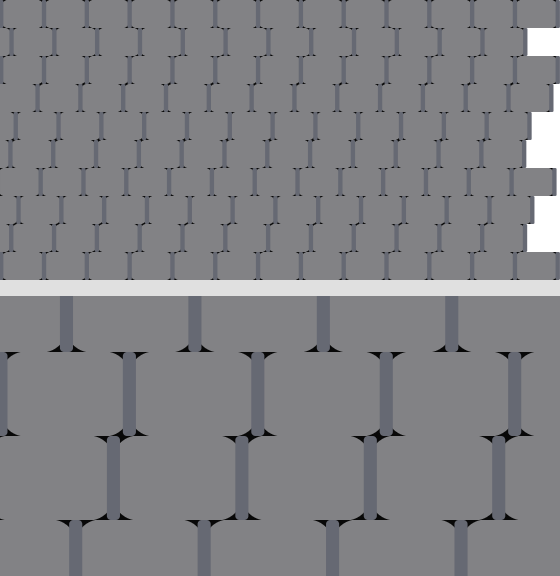
Top, the full canvas; bottom, a detail of the centre.
Give the GLSL for this pattern, as a Shadertoy shader.

```glsl
// Ten courses of grey rounded blocks, each course slid sideways by its own amount.
// A slate strip covers every joint; dark ground shows at the rounded corners,
// and each course stops at its last strip, leaving a ragged white right edge.

// Signed distance to a box with rounded corners
float roundedBox(vec2 p, vec2 halfSize, float radius) {
    vec2 q = abs(p) - halfSize + radius;
    return length(max(q, 0.0)) + min(max(q.x, q.y), 0.0) - radius;
}

// Position of the last joint in each course, top to bottom, in canvas heights
float lastJoint(int course) {
    float ends[10] = float[10](1.992, 1.876, 1.992, 1.969, 1.891,
                               1.872, 1.980, 1.901, 1.875, 1.992);
    return ends[clamp(course, 0, 9)];
}

void mainImage(out vec4 fragColor, in vec2 fragCoord) {
    float pixel = 1.0 / iResolution.y;
    vec2 uv = fragCoord * pixel;

    // Course and nearest joint; no joints lie beyond the last one
    float level = (1.0 - uv.y) * 10.0;
    float fromEnd = uv.x - lastJoint(int(floor(level)));
    float pitch = 0.1529;
    float joint = min(round(fromEnd / pitch), 0.0);
    vec2 p = vec2(fromEnd - joint * pitch, (fract(level) - 0.5) * 0.1);

    // Blocks meet at the joint; the one-sided ramp keeps course seams invisible
    float radius = 0.0295;
    vec2 corner = max(vec2(radius - abs(p.x), abs(p.y) - 0.05 + radius), 0.0);
    float block = 1.0 - clamp((length(corner) - radius) / pixel, 0.0, 1.0);
    vec3 color = mix(vec3(0.03), vec3(0.51, 0.51, 0.52), block);

    // White beyond the end of the course
    color = mix(color, vec3(1.0), clamp(0.5 + fromEnd / pixel, 0.0, 1.0));

    // Strip over the joint
    float strip = roundedBox(p, vec2(0.0078, 0.05), 0.005);
    color = mix(color, vec3(0.40, 0.41, 0.45), clamp(0.5 - strip / pixel, 0.0, 1.0));

    fragColor = vec4(color, 1.0);
}
```
